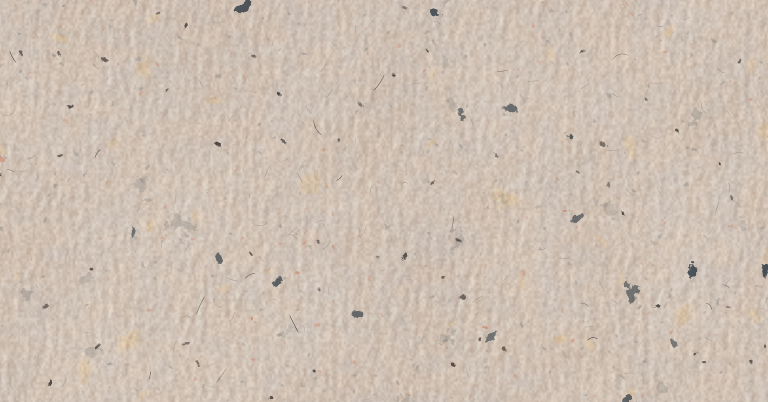
Reproduce this texture procedurally as a Shadertoy shader.

```glsl
// Ribbed recycled paper with dark flecks, coloured pulp and fine fibres.

const float TAU = 6.2831853;

vec4 hash4(vec2 p) {
    vec4 q = fract(p.xyxy * vec4(0.1031, 0.1030, 0.0973, 0.1099));
    q += dot(q, q.wzxy + 33.33);
    return fract((q.xxyz + q.yzzw) * q.zywx);
}

float noise(vec2 p) {
    vec2 cell = floor(p);
    vec2 f = fract(p);
    f = f * f * (3.0 - 2.0 * f);
    float low = mix(hash4(cell).x, hash4(cell + vec2(1, 0)).x, f.x);
    float high = mix(hash4(cell + vec2(0, 1)).x, hash4(cell + vec2(1, 1)).x, f.x);
    return mix(low, high, f.y);
}

float fbm(vec2 p) {
    return 0.55 * noise(p) + 0.3 * noise(p * 2.1 + 17.0) + 0.15 * noise(p * 4.3 + 41.0);
}

vec2 rotate(vec2 p, float angle) {
    float c = cos(angle), s = sin(angle);
    return vec2(c * p.x - s * p.y, s * p.x + c * p.y);
}

// Surface height: wavering vertical ribs broken up by tall pulp lumps.
float paperHeight(vec2 p, float ribs) {
    float waver = 0.9 * noise(p * vec2(9.0, 13.0)) + 0.5 * noise(p * vec2(30.0, 24.0));
    float rib = 0.5 + 0.5 * sin(TAU * (p.x * ribs + waver));
    float lumps = noise(p * vec2(72.0, 36.0) + 5.0);
    return 0.32 * rib + 0.75 * lumps + 0.4 * noise(p * vec2(125.0, 80.0) + 60.0);
}

// Ragged flecks, at most one per cell; returns coverage.
float flecks(vec2 p, float cell, float density, float radius, float ragged, float soft, float seed) {
    vec2 home = floor(p / cell);
    float edge = ragged * (fbm(p * 1.5 / radius + seed) - 0.5);
    float cover = 0.0;
    for (int y = -1; y <= 1; y++)
    for (int x = -1; x <= 1; x++) {
        vec2 id = home + vec2(x, y);
        vec4 h = hash4(id + seed);
        vec4 k = hash4(id + seed + 71.7);
        float size = radius * mix(0.45, 1.0, k.x * k.x);
        vec2 d = rotate(p - (id + h.xy) * cell, TAU * h.z);
        float dist = length(d * vec2(0.75, mix(1.0, 1.7, k.y))) / size + edge;
        float blur = soft / size;
        float shape = 1.0 - smoothstep(1.0 - blur, 1.0 + blur, dist);
        cover = max(cover, shape * step(h.w, density) * mix(0.6, 1.0, k.z));
    }
    return cover;
}

// Thin bent fibres lying in any direction.
float fibres(vec2 p, float cell, float density, float reach, float width, float seed) {
    vec2 home = floor(p / cell);
    float cover = 0.0;
    for (int y = -1; y <= 1; y++)
    for (int x = -1; x <= 1; x++) {
        vec2 id = home + vec2(x, y);
        vec4 h = hash4(id + seed);
        vec4 k = hash4(id + seed + 33.1);
        vec2 d = rotate(p - (id + h.xy) * cell, TAU * h.z);
        float span = reach * mix(0.35, 1.0, k.x);
        d.y += (k.y - 0.5) * d.x * d.x / span;
        float line = 1.0 - smoothstep(0.2 * width, width, abs(d.y));
        line *= 1.0 - smoothstep(0.7 * span, span, abs(d.x));
        cover = max(cover, line * step(h.w, density) * mix(0.4, 1.0, k.z));
    }
    return cover;
}

void mainImage(out vec4 fragColor, in vec2 fragCoord) {
    vec2 p = fragCoord / iResolution.y;
    float soft = max(1.0 / iResolution.y, 0.0015);

    const vec3 paper = vec3(0.812, 0.756, 0.707);
    const vec3 shadeTint = vec3(0.92, 1.04, 1.08);
    const vec3 ochre = vec3(0.87, 0.75, 0.57);
    const vec3 rust = vec3(0.80, 0.47, 0.35);
    const vec3 grey = vec3(0.50, 0.50, 0.49);
    const vec3 slate = vec3(0.22, 0.26, 0.29);
    const vec3 soot = vec3(0.17, 0.15, 0.14);

    // Raking light from the upper left, with fine grain and broad drift
    float relief = paperHeight(p, 31.0) - paperHeight(p + vec2(-0.006, 0.005), 31.0);
    float grain = noise(p * vec2(190.0, 150.0)) - 0.5;
    float drift = fbm(p * 4.0 + 9.0) - 0.5;
    float tone = 0.085 * relief + 0.075 * grain + 0.04 * drift;
    vec3 color = paper + shadeTint * tone;
    color += vec3(0.014, 0.0, -0.018) * (fbm(p * 22.0 + 80.0) - 0.5) * 2.0;

    // Coloured pulp
    color = mix(color, ochre + tone, 0.5 * flecks(p, 0.15, 0.4, 0.024, 1.6, 0.008, 11.0));
    color = mix(color, rust, 0.4 * flecks(p, 0.07, 0.3, 0.005, 1.5, soft, 23.0));
    color = mix(color, rust, 0.8 * flecks(p, 0.32, 0.35, 0.008, 1.8, soft, 37.0));

    // Fibres and dark flecks
    color = mix(color, grey, 0.4 * fibres(p, 0.07, 0.4, 0.018, soft * 0.8, 45.0));
    color = mix(color, soot, 0.5 * fibres(p, 0.2, 0.3, 0.028, soft * 0.8, 52.0));
    color = mix(color, grey, 0.45 * flecks(p, 0.045, 0.32, 0.0055, 2.0, soft, 64.0));
    color = mix(color, grey, 0.35 * flecks(p, 0.2, 0.4, 0.022, 3.0, soft, 78.0));
    color = mix(color, soot, 0.8 * flecks(p, 0.1, 0.28, 0.007, 1.8, soft, 83.0));
    color = mix(color, slate, 0.9 * flecks(p, 0.2, 0.36, 0.021, 2.6, soft, 97.0));

    fragColor = vec4(clamp(color, 0.0, 1.0), 1.0);
}
```
